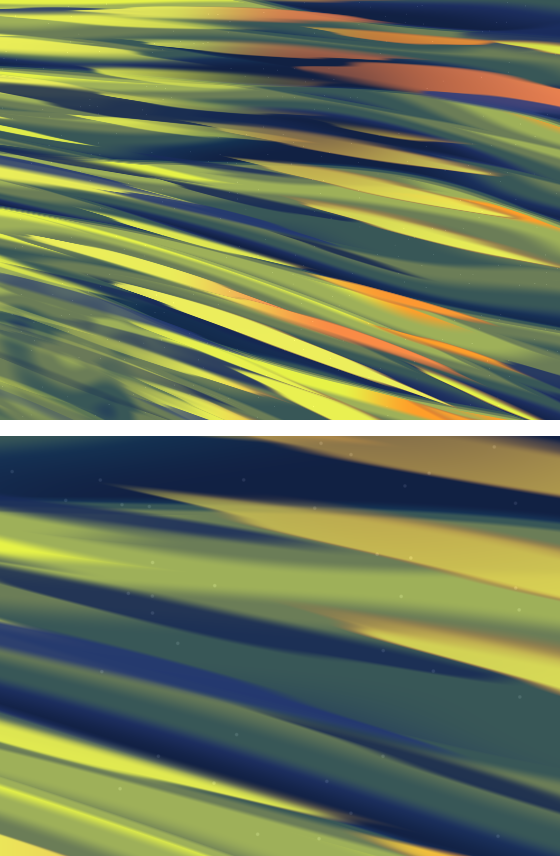
Top, the full canvas; bottom, a detail of the centre.
A Shadertoy shader for this texture:

```glsl
const vec3 NAVY = vec3(.08, .15, .31);
const vec3 TEAL = vec3(.22, .34, .34);
const vec3 OLIVE = vec3(.42, .49, .34);
const vec3 LIME = vec3(.62, .69, .35);
const vec3 YELLOW = vec3(.90, .95, .28);
const vec3 ORANGE = vec3(1., .62, .16);
const vec3 CORAL = vec3(.97, .50, .34);

float hash(vec2 c) {
    return fract(sin(dot(c, vec2(127.1, 311.7))) * 43758.5);
}

// Fanned stream lines: x runs along the streaks, y across them
vec2 flow(vec2 p) {
    float dx = p.x - .67;
    float slope = mix(.42, .03, p.y);
    return vec2(p.x, p.y + dx * slope * (1. - .2 * dx) + .006 * sin(p.x * 5. + p.y * 9.));
}

// Slow ramp that falls off sharply, like a fold in foil
float crease(float x, float edge) {
    float f = fract(x);
    return min(f / (1. - edge), (1. - f) / edge);
}

// Dark hollow right of the upper centre
float gloom(vec2 p) {
    vec2 d = (p - vec2(.75, .76)) * vec2(2.5, 4.5);
    return exp(-dot(d, d));
}

// Dull, cloudy lower left corner
float corner(vec2 p) {
    return smoothstep(.55, .25, length(p * vec2(1., 1.25)));
}

float foldTone(vec2 q, vec2 p) {
    float broad = crease(q.y * 5.2 + .25 * sin(q.x * 2.1 + q.y * 4.) + .1 * sin(q.x * 4.7 - q.y * 9.), .08);
    float narrow = crease(q.y * 11. + .35 * sin(q.x * 2.7 + q.y * 13.) + .6, .14);
    float waves = sin(q.x * 3.3 + 2. * sin(q.y * 17.)) * sin(q.y * 23. + 1.5 * sin(q.x * 2.6));
    float tone = .5 + .5 * (broad - .5) + .2 * (narrow - .5) + .12 * waves;

    // Cloudy patches replace the folds in the corner
    float cloud = .47 + .17 * sin(p.x * 15. + 2. * sin(p.y * 12.)) * sin(p.y * 17. + 2. * sin(p.x * 10.));
    tone = mix(tone, cloud, .85 * corner(p));
    return tone + .12 * smoothstep(.8, 0., p.x) * (1. - corner(p)) - .25 * gloom(p);
}

vec3 foil(float tone, vec2 q) {
    float blueness = .5 + .5 * sin(q.x * 3.5 + 4. * sin(q.y * 8.));
    vec3 deep = mix(NAVY, mix(vec3(.08, .28, .36), vec3(.18, .25, .52), blueness), .45);
    deep = mix(NAVY * .85, deep, smoothstep(.1, .36, tone));
    vec3 col = mix(deep, TEAL, smoothstep(.27, .38, tone));
    col = mix(col, OLIVE, smoothstep(.43, .55, tone));
    col = mix(col, LIME, smoothstep(.60, .70, tone));
    vec3 crest = mix(YELLOW, ORANGE, smoothstep(.8, 1., q.x));
    return mix(col, crest, smoothstep(.75, .84, tone));
}

// Scattered lens-shaped reflections, one per staggered cell
vec3 addGlints(vec3 col, vec2 q, vec2 p, vec2 size, float seed) {
    vec2 g = q / size;
    for (float j = -1.; j <= 1.; j++) {
        float row = floor(g.y) + j;
        float x = g.x + 7. * hash(vec2(row, seed));
        for (float i = -1.; i <= 1.; i++) {
            vec2 id = vec2(floor(x) + i, row);
            float kind = hash(id + seed);
            float hue = hash(id + seed + 17.3);
            float span = hash(id + seed + 41.9);
            vec2 d = vec2(x, g.y) - id - .5 - .4 * (vec2(hue, span) - .5);

            // Frayed ends, slight bend, one crisp and one soft side
            d.x = d.x / mix(.5, 1., span) + .05 * sin(g.y * 31. + 6. * kind);
            d.y += .1 * sin(d.x * 2. + 6. * hue);
            d.y *= hue > .4 ? 1. : -1.;
            float girth = mix(.15, .34, span) * max(1. - d.x * d.x, 0.) * (1. - .35 * d.x);
            float mask = smoothstep(0., .07, girth - d.y)
                       * smoothstep(0., mix(.08, .35, hash(id + 7.7)), girth + d.y);

            // Warm reflections gather on the right
            float warm = smoothstep(.5, .85, p.x + .3 * (span - .5));
            vec3 bright = mix(LIME, mix(YELLOW, vec3(.95, .92, .42), span * .6), smoothstep(.1, .8, mask));
            bright = mix(bright, mix(ORANGE, CORAL, span), warm * step(.3, hue));
            if (kind < .45) {
                mask *= (1. - .85 * gloom(p)) * (1. - .8 * corner(p));
                col = mix(col, vec3(.68, .36, .24), 2.4 * mask * (1. - mask) * warm);
                col = mix(col, bright, mask);
            } else if (kind < .66) {
                mask *= .85 - .6 * corner(p);
                col = mix(col, mix(NAVY, vec3(.17, .25, .54), hue * hue), mask);
            }
        }
    }
    return col;
}

// Sparse pale dust
float dust(vec2 p) {
    vec2 g = p * 45.;
    vec2 id = floor(g);
    vec2 spot = .2 + .6 * vec2(hash(id), hash(id + 9.1));
    return smoothstep(.09, .03, length(g - id - spot)) * step(.88, hash(id + 3.7));
}

void mainImage(out vec4 fragColor, in vec2 fragCoord) {
    vec2 p = fragCoord / iResolution.y;
    vec2 q = flow(p);
    vec3 col = foil(foldTone(q, p), q);
    col = addGlints(col, q, p, vec2(.55, .125), 3.);
    col = addGlints(col, q, p, vec2(.45, .07), 11.);
    col += .08 * dust(p);
    fragColor = vec4(col, 1.);
}
```
